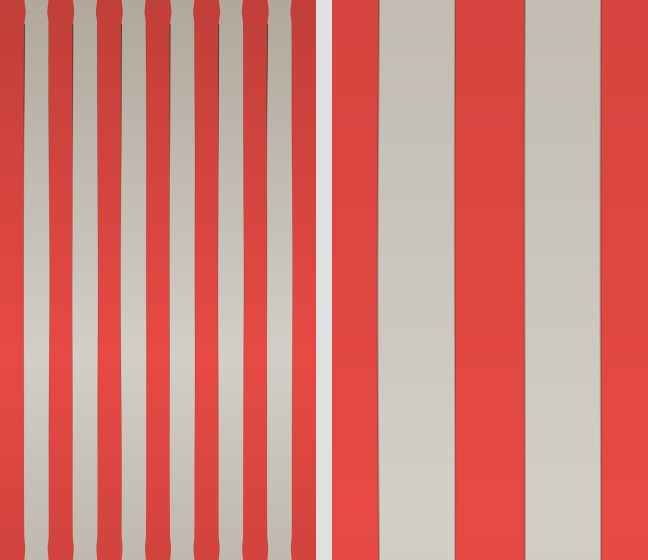
Left: the whole. Right: its middle third, enlarged.
A Shadertoy shader for this pattern:

```glsl
// Vertical red and cream awning stripes with flared ends, fine seams and a soft light band.

const float STRIPES = 13.0;                  // red and cream stripes across, red at both sides
const vec3  RED = vec3(0.908, 0.286, 0.265);
const vec3  CREAM = vec3(0.820, 0.812, 0.780);
const vec3  RED_SHADE = vec3(0.755, 0.246, 0.222);
const vec3  CREAM_SHADE = vec3(0.695, 0.655, 0.612);
const vec3  SEAM = vec3(0.20, 0.10, 0.09);
const float LIGHT_HEIGHT = 0.365;            // height of the brightest row
const float LIGHT_REACH = 0.635;             // distance over which the light fades out
const float FLARE_TOP = 0.055;               // widening of red, in stripe widths
const float FLARE_BOTTOM = 0.038;
const float FLARE_INSET = 0.021;
const float FLARE_SIZE = 0.014;
const float WAIST = 0.025;                   // narrowing of red at mid height
const float WOBBLE = 0.022;
const float SEAM_WIDTH = 0.028;
const float SEAM_TOP = 0.957;

float hashSlope(float cell, float seed) {
    return 2.0 * fract(sin(cell * 127.1 + seed * 311.7) * 4375.85) - 1.0;
}

// One-dimensional gradient noise
float gradientNoise(float x, float seed) {
    float cell = floor(x), f = x - cell;
    float blend = f * f * f * (f * (f * 6.0 - 15.0) + 10.0);
    return 2.0 * mix(hashSlope(cell, seed) * f,
                     hashSlope(cell + 1.0, seed) * (f - 1.0), blend);
}

float bump(float x, float size) {
    return exp(-x * x / (size * size));
}

// Pixel coverage of the region where distance is positive
float coverage(float distance, float pixel) {
    return clamp(distance / pixel + 0.5, 0.0, 1.0);
}

// How far the red cloth spreads past a straight edge
float edgeOffset(float height, float edge) {
    float flare = FLARE_TOP * bump(height - 1.0 + FLARE_INSET, FLARE_SIZE)
                + FLARE_BOTTOM * bump(height - FLARE_INSET, FLARE_SIZE);
    return flare - WAIST * sin(3.14159 * height)
         + WOBBLE * gradientNoise(height * 3.0, edge);
}

void mainImage(out vec4 fragColor, in vec2 fragCoord) {
    vec2 uv = fragCoord / iResolution.xy;
    float across = uv.x * STRIPES;
    float pixel = STRIPES / iResolution.x;

    // Signed distance to the nearest stripe edge, positive inside red
    float edge = clamp(floor(across + 0.5), 1.0, STRIPES - 1.0);
    float rightEdge = mod(edge, 2.0);
    float distance = (across - edge) * (1.0 - 2.0 * rightEdge) + edgeOffset(uv.y, edge);

    // Light falls off linearly above and below the bright row
    float shade = clamp(abs(uv.y - LIGHT_HEIGHT) / LIGHT_REACH, 0.0, 1.0);
    vec3 red = mix(RED, RED_SHADE, shade);
    vec3 cream = mix(CREAM, CREAM_SHADE, shade);
    vec3 color = mix(cream, red, coverage(distance, pixel));

    // Seams: dark on the upper right edges of red, faint elsewhere
    float below = 1.0 - smoothstep(SEAM_TOP - 0.002, SEAM_TOP + 0.002, uv.y);
    float strong = rightEdge * smoothstep(0.55, SEAM_TOP, uv.y);
    float faint = 0.25 * smoothstep(0.05, 0.4, uv.y);
    float line = coverage(distance + 0.5 * SEAM_WIDTH, pixel)
               - coverage(distance - 0.5 * SEAM_WIDTH, pixel);
    color = mix(color, SEAM, line * below * max(strong, faint));

    fragColor = vec4(color, 1.0);
}
```
